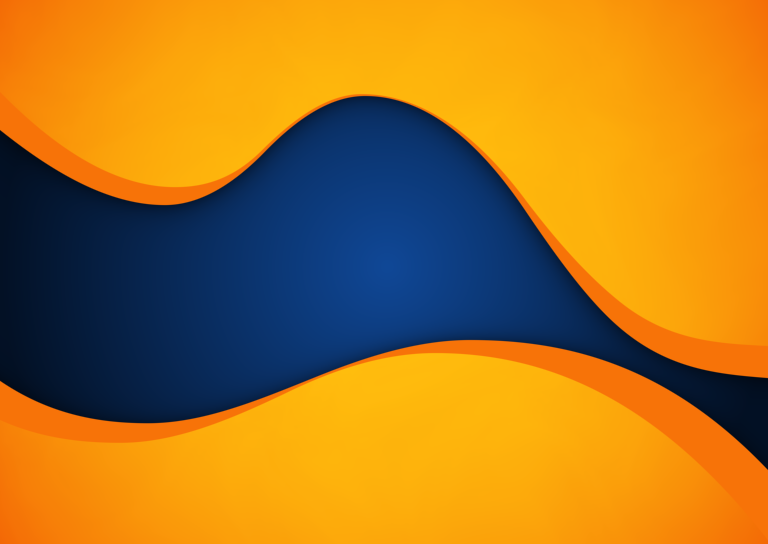
A Shadertoy shader for this background:

```glsl
// Navy ribbon with orange borders flowing across a glowing amber backdrop.

// Extends a smooth curve from the pen to a knot (x, height, slope).
// curve receives the height and slope at x.
void curveTo(inout vec3 pen, inout vec2 curve, float x, vec3 knot) {
    if (x >= pen.x) {
        float w = knot.x - pen.x, t = (x - pen.x) / w, rise = knot.y - pen.y;
        float a = pen.z * w - rise, b = rise - knot.z * w;
        curve.x = pen.y + rise * t + t * (1.0 - t) * mix(a, b, t);
        curve.y = (rise + (1.0 - 2.0 * t) * mix(a, b, t) + t * (1.0 - t) * (b - a)) / w;
    }
    pen = knot;
}

// Approximate signed distance, positive above the curve.
float above(vec2 p, vec2 curve) {
    return (p.y - curve.x) / length(vec2(1.0, curve.y));
}

float ribbonTop(vec2 p) {
    vec3 pen = vec3(0.0, 0.761, -0.8);
    vec2 curve = pen.yz;
    curveTo(pen, curve, p.x, vec3(0.303, 0.623, 0.0));
    curveTo(pen, curve, p.x, vec3(0.487, 0.721, 1.03));
    curveTo(pen, curve, p.x, vec3(0.671, 0.8235, 0.0));
    curveTo(pen, curve, p.x, vec3(0.965, 0.614, -1.48));
    curveTo(pen, curve, p.x, vec3(1.14, 0.397, -0.85));
    curveTo(pen, curve, p.x, vec3(1.412, 0.305, -0.08));
    return above(p, curve);
}

float borderTop(vec2 p) {
    vec3 pen = vec3(0.0, 0.831, -1.02);
    vec2 curve = pen.yz;
    curveTo(pen, curve, p.x, vec3(0.322, 0.656, 0.0));
    curveTo(pen, curve, p.x, vec3(0.482, 0.724, 1.0));
    curveTo(pen, curve, p.x, vec3(0.665, 0.827, 0.0));
    curveTo(pen, curve, p.x, vec3(0.965, 0.634, -1.33));
    curveTo(pen, curve, p.x, vec3(1.14, 0.445, -0.8));
    curveTo(pen, curve, p.x, vec3(1.412, 0.364, -0.05));
    return above(p, curve);
}

float ribbonBottom(vec2 p) {
    vec3 pen = vec3(0.0, 0.3, -0.68);
    vec2 curve = pen.yz;
    curveTo(pen, curve, p.x, vec3(0.272, 0.222, 0.0));
    curveTo(pen, curve, p.x, vec3(0.588, 0.31, 0.4));
    curveTo(pen, curve, p.x, vec3(0.864, 0.375, 0.0));
    curveTo(pen, curve, p.x, vec3(1.412, 0.136, -1.05));
    return above(p, curve);
}

float borderBottom(vec2 p) {
    vec3 pen = vec3(0.0, 0.228, -0.45);
    vec2 curve = pen.yz;
    curveTo(pen, curve, p.x, vec3(0.221, 0.186, 0.0));
    curveTo(pen, curve, p.x, vec3(0.533, 0.281, 0.48));
    curveTo(pen, curve, p.x, vec3(0.8, 0.351, 0.0));
    curveTo(pen, curve, p.x, vec3(1.412, 0.007, -1.28));
    return above(p, curve);
}

// Faint mottling from layered, warped sines.
float mottle(vec2 p) {
    float sum = 0.0, gain = 0.5;
    for (int i = 0; i < 4; i++) {
        p = mat2(0.8, 0.6, -0.6, 0.8) * p * 1.8 + sin(p.yx * 1.3);
        sum += gain * sin(p.x) * sin(p.y);
        gain *= 0.6;
    }
    return sum;
}

void mainImage(out vec4 fragColor, in vec2 fragCoord) {
    vec2 p = fragCoord / iResolution.xy * vec2(1.412, 1.0);
    float soft = 0.8 / iResolution.y;
    float radius = length(p - vec2(0.712, 0.51));

    // Amber glow, deepening toward the corners
    vec3 color = mix(vec3(1.0, 0.74, 0.05), vec3(0.95, 0.38, 0.02),
                     pow(radius / 0.9, 2.5));
    color += vec3(0.004, 0.012, 0.002) * mottle(p * 9.0);

    // Orange borders
    float border = max(borderTop(p), -borderBottom(p));
    color = mix(color, vec3(0.97, 0.45, 0.03), smoothstep(soft, -soft, border));

    // Navy ribbon with a central glow and shaded rims
    float upper = ribbonTop(p), lower = -ribbonBottom(p);
    float ribbon = max(upper, lower);
    vec3 navy = mix(vec3(0.06, 0.28, 0.59), vec3(0.01, 0.065, 0.145),
                    clamp(radius / 0.71, 0.0, 1.0));
    navy *= 1.0 - 0.45 * exp(min(upper, 0.0) / 0.02);
    navy *= 1.0 - 0.35 * exp(min(lower, 0.0) / 0.016);
    color = mix(color, navy, smoothstep(soft, -soft, ribbon));

    fragColor = vec4(color, 1.0);
}
```
